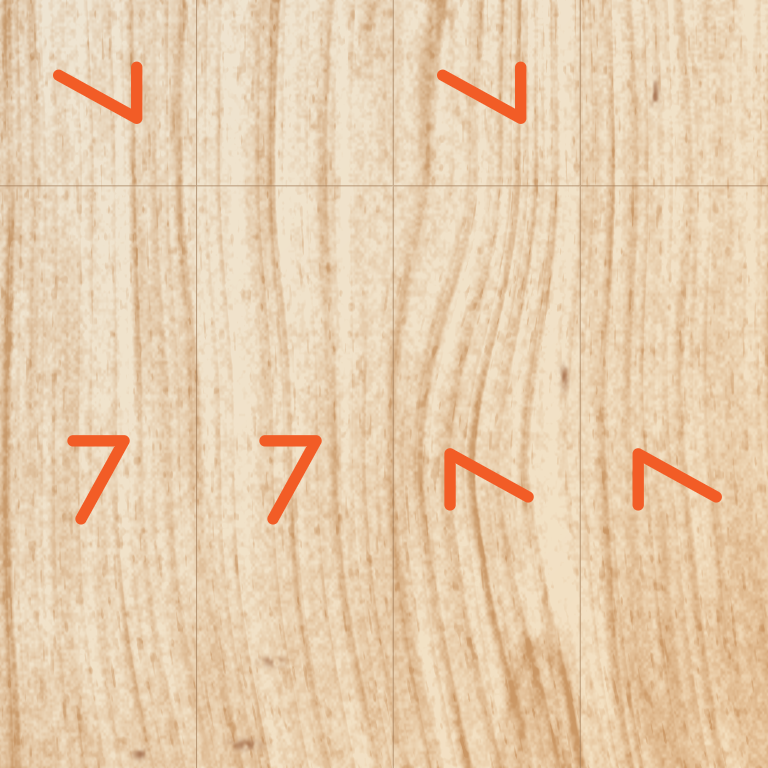
This texture is drawn by a Shadertoy shader. Its source:

```glsl
// Pale maple boards split by hairline seams, with six rounded angle marks.
// Grain is stretched value noise plus soft growth rings in a bent coordinate;
// each mark is two capsule distances, turned by quarter steps per pair.

const vec3 PALE = vec3(0.945, 0.885, 0.785);
const vec3 TAN = vec3(0.89, 0.77, 0.63);
const vec3 BROWN = vec3(0.79, 0.60, 0.41);
const vec3 KNOT = vec3(0.60, 0.37, 0.23);
const vec3 SEAM = vec3(0.62, 0.47, 0.33);
const vec3 ORANGE = vec3(0.95, 0.36, 0.15);

float hash(vec2 p) {
    return fract(sin(dot(p, vec2(127.1, 311.7))) * 43758.5453);
}

float noise(vec2 p) {
    vec2 i = floor(p), f = fract(p);
    f = f * f * (3.0 - 2.0 * f);
    return mix(mix(hash(i), hash(i + vec2(1, 0)), f.x),
               mix(hash(i + vec2(0, 1)), hash(i + vec2(1, 1)), f.x), f.y);
}

// Signed noise, from -0.5 to 0.5
float ripple(vec2 p) { return noise(p) - 0.5; }

// Soft elliptical spot
float spot(vec2 p, vec2 center, vec2 radius) {
    vec2 q = (p - center) / radius;
    return exp(-dot(q, q));
}

float capsule(vec2 p, vec2 end, float radius) {
    float t = clamp(dot(p, end) / dot(end, end), 0.0, 1.0);
    return length(p - t * end) - radius;
}

float coverage(float d, float px) { return clamp(0.5 - d / px, 0.0, 1.0); }

// Horizontal coordinate that follows the bent fibres
float fibre(vec2 p) {
    float lean = 0.08 * smoothstep(0.35, 0.8, p.y) * exp(-pow(abs(p.x - 0.62) / 0.12, 2.0));
    float foot = 0.05 * pow(1.0 - p.y, 4.0) * smoothstep(0.0, 0.25, p.x);
    return p.x - lean - foot + 0.018 * ripple(p * vec2(3.0, 4.0));
}

// Growth rings: dark veins of uneven strength that fade along their length
float veins(float g, float y, float count) {
    float phase = g * count + 1.1 * ripple(vec2(g * 9.0, y * 2.5));
    float f = fract(phase), id = floor(phase);
    float line = smoothstep(0.45, 0.85, f) * smoothstep(1.0, 0.85, f);
    return line * hash(vec2(id, count)) * (0.35 + noise(vec2(id * 7.3, y * 5.0)));
}

// Nested arches of the growth figure near the bottom edge
float arches(vec2 p) {
    vec2 q = (p - vec2(0.703, 0.0)) / vec2(0.05, 0.16);
    float r = length(q) + 0.12 * ripple(p * vec2(40.0, 20.0));
    float rings = exp(-pow((r - 0.96) / 0.13, 2.0)) + 0.5 * exp(-pow((r - 0.6) / 0.12, 2.0));
    return rings + 0.3 * smoothstep(1.0, 0.7, r);
}

// Lightness of the wood: 0 is brown, 1 is pale
float woodTone(vec2 p) {
    float g = fibre(p);
    float tone = 0.79 + 0.14 * ripple(p * vec2(5.0, 3.0) + 4.0);
    tone += 0.16 * spot(p, vec2(0.69, 0.48), vec2(0.07, 0.25));
    tone += 0.15 * spot(p, vec2(0.03, 0.18), vec2(0.07, 0.05));
    tone += 0.14 * spot(p, vec2(0.71, 0.23), vec2(0.08, 0.04));
    tone -= 0.24 * spot(p, vec2(0.52, 0.42), vec2(0.035, 0.28));
    tone -= 0.24 * spot(p, vec2(0.98, 0.15), vec2(0.2, 0.35));
    tone += 0.35 * ripple(vec2(g * 38.0, p.y * 1.6));
    tone += 0.26 * ripple(vec2(g * 110.0, p.y * 7.0));
    tone -= 0.55 * veins(g, p.y, 27.0) + 0.25 * veins(g, p.y, 61.0);
    tone -= 0.38 * arches(p);
    // Fine pores and mottling
    tone += 0.30 * ripple(p * vec2(170.0, 120.0)) + 0.24 * ripple(p * vec2(330.0, 250.0));
    tone -= 0.28 * smoothstep(0.74, 0.95, noise(vec2(g * 210.0, p.y * 55.0)));
    return tone;
}

vec3 woodColor(vec2 p) {
    float tone = woodTone(p);
    vec3 color = mix(BROWN, TAN, smoothstep(-0.1, 0.6, tone));
    color = mix(color, PALE, clamp((tone - 0.5) / 0.42, 0.0, 1.0));
    // Cool at upper left, warm at lower right
    float warmth = p.x - p.y;
    return color * (1.0 + warmth * vec3(0.012, -0.012, -0.05));
}

// Small flecks: center and radii
float knots(vec2 p) {
    const vec4 FLECKS[5] = vec4[5](
        vec4(0.355, 0.138, 0.015, 0.006), vec4(0.183, 0.018, 0.009, 0.007),
        vec4(0.319, 0.030, 0.019, 0.007), vec4(0.735, 0.512, 0.005, 0.017),
        vec4(0.853, 0.876, 0.005, 0.022));
    float amount = 0.0;
    for (int i = 0; i < 5; i++) amount += spot(p, FLECKS[i].xy, FLECKS[i].zw);
    return amount * smoothstep(0.1, 0.8, noise(p * vec2(150.0, 110.0)));
}

float seams(vec2 p, float px) {
    float d = abs(p.y - 0.758);
    for (int i = 0; i < 3; i++) d = min(d, abs(p.x - 0.256 * float(i + 1) + (i == 2 ? 0.0125 : 0.0)));
    return coverage(d - 0.0006, px);
}

// Three pairs of marks, each pair a quarter turn on from the last
float marks(vec2 p) {
    const vec3 PAIRS[3] = vec3[3](vec3(0.178, 0.846, 0.5), vec3(0.1615, 0.426, 0.25), vec3(0.586, 0.409, 0.245));
    vec2 upright = vec2(0.0, 0.0664), slant = vec2(-0.1016, 0.056);
    float d = 1.0;
    for (int i = 0; i < 6; i++) {
        vec3 pair = PAIRS[i / 2];
        vec2 q = p - pair.xy - vec2(pair.z * float(i % 2), 0.0);
        for (int k = 0; k < i / 2; k++) q = vec2(q.y, -q.x);
        d = min(d, min(capsule(q, upright, 0.0074), capsule(q, slant, 0.0074)));
    }
    return d;
}

void mainImage(out vec4 fragColor, in vec2 fragCoord) {
    vec2 uv = fragCoord / iResolution.xy;
    float px = 1.0 / iResolution.y;
    vec3 color = woodColor(uv);
    color = mix(color, KNOT, 0.75 * clamp(knots(uv), 0.0, 1.0));
    color = mix(color, SEAM, 0.75 * seams(uv, px));
    color = mix(color, ORANGE, coverage(marks(uv), px));
    fragColor = vec4(color, 1.0);
}
```
